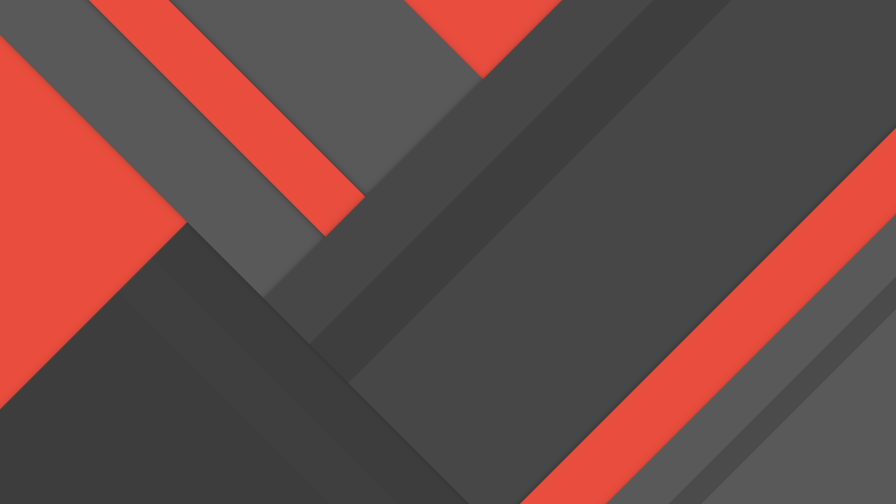
Reproduce this background procedurally as a Shadertoy shader.

```glsl
// Flat layered diagonal panels in greys and coral, with thin soft shadows.

// Colours
const vec3 CORAL = vec3(0.91, 0.302, 0.24);
const vec3 LIGHT = vec3(0.35);
const vec3 MID   = vec3(0.28);
const vec3 DARK  = vec3(0.24);
const vec3 FAINT = vec3(0.246);
const vec3 SLATE = vec3(0.295);

// Edges of the falling panels, along the axis x + y (canvas heights)
const float LEFT_EDGE    = -0.069;
const vec2  FAINT_BAND   = vec2(-0.343, -0.211);
const vec2  UPPER_STRIPE = vec2(0.176, 0.3345);
const float TOP_CORNER   = 0.801;

// Edges of the rising panels, along the axis x - y (canvas heights)
const float LEFT_CORNER  = 0.8125;
const float MAIN_EDGE    = 1.1157;
const vec2  MAIN_BAND    = vec2(1.2963, 1.4514);
const vec2  RIGHT_STRIPE = vec2(2.0313, 2.2025);
const vec2  SLATE_BAND   = vec2(2.3264, 2.3912);

const float SHADOW_WIDTH    = 0.0065;
const float SHADOW_STRENGTH = 0.26;

// Smooth coverage of the side where d is positive
float cover(float d) {
    float soft = 1.0 / iResolution.y;
    return smoothstep(-soft, soft, d);
}

// Smooth coverage between two edges
float band(float t, vec2 edges) {
    return cover(t - edges.x) * cover(edges.y - t);
}

// Brightness at distance d outside a raised edge
float shadow(float d, float strength) {
    return 1.0 - strength * exp(-max(d, 0.0) / SHADOW_WIDTH);
}

// Distance outside a band
float outside(float t, vec2 edges) {
    return max(edges.x - t, t - edges.y);
}

// Upper left panel with its coral stripe and corner
vec3 upperPanel(float rise, float fall) {
    vec3 color = LIGHT * shadow(outside(fall, UPPER_STRIPE), SHADOW_STRENGTH);
    color = mix(color, CORAL, band(fall, UPPER_STRIPE));
    vec3 corner = CORAL * shadow(fall - TOP_CORNER, 0.12);
    color = mix(color, corner, cover(fall - TOP_CORNER));
    return color * shadow(MAIN_EDGE - rise, 0.18);
}

// Large panel with its dark band, coral stripe and lower right corner
vec3 mainPanel(float rise) {
    vec3 color = mix(MID, DARK + 0.005, band(rise, MAIN_BAND));
    color *= shadow(RIGHT_STRIPE.x - rise, SHADOW_STRENGTH);
    vec3 stripe = CORAL * shadow(RIGHT_STRIPE.y - rise, 0.12);
    color = mix(color, stripe, cover(rise - RIGHT_STRIPE.x));
    vec3 corner = mix(LIGHT, SLATE, band(rise, SLATE_BAND));
    return mix(color, corner, cover(rise - RIGHT_STRIPE.y));
}

// Left side: coral corner above a dark panel
vec3 leftPanel(float rise, float fall) {
    vec3 color = mix(DARK, FAINT, band(fall, FAINT_BAND));
    vec3 corner = CORAL * shadow(LEFT_CORNER - rise, 0.12);
    color = mix(color, corner, cover(LEFT_CORNER - rise));
    return color * shadow(LEFT_EDGE - fall, 0.14);
}

void mainImage(out vec4 fragColor, in vec2 fragCoord) {
    // Diagonal axes in canvas heights, both zero at the upper left corner
    vec2 p = fragCoord / iResolution.y;
    float rise = p.x - p.y + 1.0;
    float fall = p.x + p.y - 1.0;

    vec3 color = mix(upperPanel(rise, fall), mainPanel(rise), cover(rise - MAIN_EDGE));
    color = mix(color, leftPanel(rise, fall), cover(LEFT_EDGE - fall));
    fragColor = vec4(color, 1.0);
}
```
